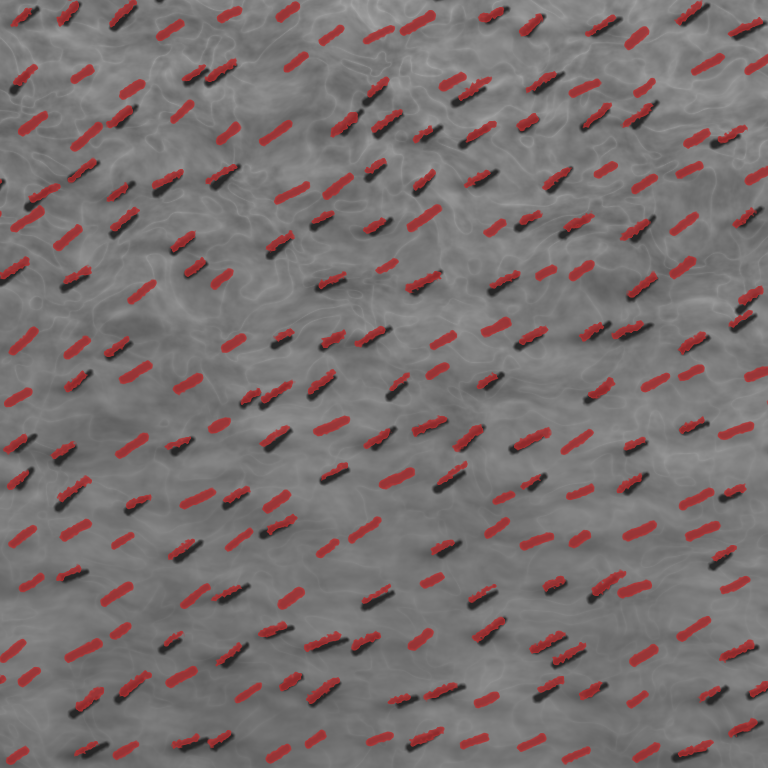
A Shadertoy shader for this texture:

```glsl
// Grey wrinkled skin with slanted dark hairs, marked by ragged red dashes.

const float CELLS = 15.0;            // dashes across the canvas
const float JITTER = 0.62;           // scatter inside a cell
const float EMPTY_SHARE = 0.05;
const float HAIR_SHARE = 0.56;       // dashes with a visible dark hair
const float MEAN_ANGLE = 0.55;       // radians above horizontal
const float ANGLE_SPREAD = 0.34;
const vec2 HALF_LENGTH = vec2(0.010, 0.0205);
const vec2 RADIUS = vec2(0.0050, 0.0066);
const float HAIR_RADIUS = 0.0046;
const float SKIN_GREY = 0.485;
const float HAIR_GREY = 0.13;
const vec3 RED_CORE = vec3(0.60, 0.205, 0.21);
const vec3 RED_RIM = vec3(0.68, 0.22, 0.22);

vec3 hash3(vec2 p) {
    vec3 q = fract(p.xyx * vec3(0.1031, 0.1030, 0.0973));
    q += dot(q, q.yxz + 33.33);
    return fract((q.xxy + q.yzz) * q.zyx);
}

float noise(vec2 p) {
    vec2 i = floor(p), f = fract(p);
    f = f * f * (3.0 - 2.0 * f);
    float low = mix(hash3(i).x, hash3(i + vec2(1, 0)).x, f.x);
    float high = mix(hash3(i + vec2(0, 1)).x, hash3(i + vec2(1, 1)).x, f.x);
    return mix(low, high, f.y);
}

float fbm(vec2 p) {
    float sum = 0.0, amp = 0.5;
    for (int i = 0; i < 4; i++) {
        sum += amp * noise(p);
        p = mat2(1.6, 0.5, -0.5, 1.6) * p + 17.3;
        amp *= 0.55;
    }
    return sum;
}

// Distance to a capsule along x, centred on the origin
float capsule(vec2 p, float halfLength, float radius) {
    p.x -= clamp(p.x, -halfLength, halfLength);
    return length(p) - radius;
}

vec2 turn(vec2 p, float angle) {
    float c = cos(angle), s = sin(angle);
    return vec2(c * p.x + s * p.y, c * p.y - s * p.x);
}

float skin(vec2 uv) {
    vec2 warp = vec2(fbm(uv * 9.0), fbm(uv * 9.0 + 40.0)) - 0.5;
    vec2 p = uv + 0.05 * warp;
    float blotch = fbm(p * vec2(5.0, 11.0) + 3.0) - 0.5;
    float streak = fbm((p + vec2(0.0, 0.12 * p.x)) * vec2(14.0, 52.0)) - 0.5;
    float grain = fbm(p * vec2(75.0, 95.0) + 9.0) - 0.5;
    // thin bright ridges, clearer towards the top
    float ridge = 1.0 - abs(2.0 * noise(p * vec2(42.0, 60.0) + 4.0 * warp) - 1.0);
    float detail = mix(0.4, 1.0, smoothstep(0.2, 0.9, uv.y));
    float grey = SKIN_GREY + 0.055 * (uv.y - 0.5) + 0.02 * (uv.x - 0.5);
    grey += 0.15 * blotch + 0.13 * streak;
    return grey + detail * (0.13 * grain + 0.07 * (pow(ridge, 4.0) - 0.25));
}

void mainImage(out vec4 fragColor, in vec2 fragCoord) {
    vec2 uv = fragCoord / iResolution.y;
    float aa = 0.8 / iResolution.y;
    float ragged = noise(uv * 270.0) - 0.5;
    float redDist = 1.0, hairCover = 0.0, shade = 1.0;
    vec2 home = floor(uv * CELLS);

    // Scattered hairs and their dashes
    for (int j = -1; j <= 1; j++)
    for (int i = -1; i <= 1; i++) {
        vec2 id = home + vec2(i, j);
        vec3 place = hash3(id + 11.0);
        vec3 form = hash3(id + 71.0);
        vec3 kind = hash3(id + 137.0);
        if (place.z < EMPTY_SHARE) continue;

        float stagger = 0.16 * (mod(id.y, 2.0) - 0.5);
        vec2 centre = (id + 0.5 + JITTER * (place.xy - 0.5) + vec2(stagger, 0)) / CELLS;
        float lean = 0.14 * (centre.y - centre.x);
        float angle = MEAN_ANGLE + lean + ANGLE_SPREAD * (form.x - 0.5);
        vec2 p = uv - centre;
        vec2 q = turn(p, angle);
        float halfLength = mix(HALF_LENGTH.x, HALF_LENGTH.y, form.y);
        float radius = mix(RADIUS.x, RADIUS.y, form.z);
        float hasHair = step(kind.x, HAIR_SHARE);

        // soft horizontal shadow around the root
        vec2 root = (p + vec2(0.006, 0.009)) / vec2(0.030, 0.0085);
        shade *= 1.0 - mix(0.10, 0.30, hasHair * kind.y) * exp(-dot(root, root));

        // dark hair, slipped below the dash and tapering to its tip
        vec2 slip = vec2(0.024 * (kind.y - 0.5), -mix(0.002, 0.0075, kind.z));
        vec2 h = turn(q - slip, 0.4 * (place.z - 0.5));
        float taper = HAIR_RADIUS * (1.0 - 16.0 * clamp(h.x, -0.015, 0.025));
        float hair = capsule(h, halfLength + 0.001, taper) + 0.0015 * ragged;
        hairCover = max(hairCover, hasHair * (1.0 - smoothstep(-0.003, 0.0028, hair)));

        // red dash, thinner and rougher on a visible hair
        q.y += 0.0025 * (noise(uv * 75.0) - 0.5);
        float thin = hasHair * (0.0002 + 0.0018 * kind.z);
        float dash = capsule(q, halfLength, radius - thin);
        redDist = min(redDist, dash + ragged * mix(0.0018, 0.0042, hasHair));
    }

    // Skin, hair, then dashes on top
    float grey = mix(skin(uv) * shade, HAIR_GREY, 0.93 * hairCover);
    vec3 red = mix(RED_CORE, RED_RIM, smoothstep(-0.0035, -0.0005, redDist));
    red += 0.12 * (grey - SKIN_GREY);
    float redCover = 1.0 - smoothstep(-aa, aa, redDist);
    fragColor = vec4(mix(vec3(grey), red, 0.97 * redCover), 1.0);
}
```
